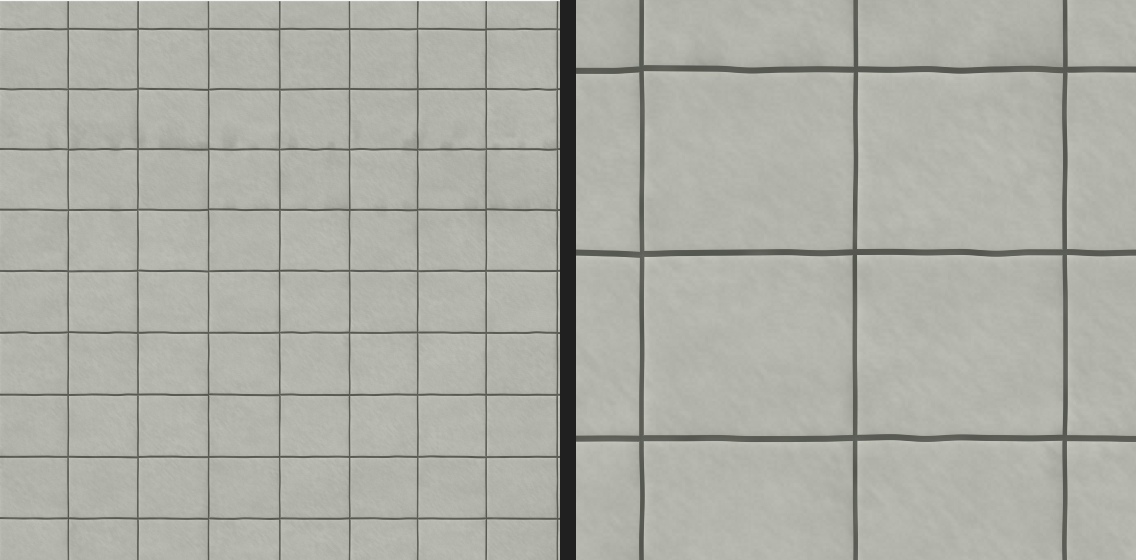
Left, the full canvas; right, a detail of the centre.
A Shadertoy shader for this texture:

```glsl
// Pale grey concrete slabs in a grid, split by thin dark joints with lit bevels.
// The nearest joint on each axis gives a signed distance for joint and bevel;
// layered value noise adds mottling, slanted grain and smudges above some joints.

#define GRID vec2(8.0, 9.165)          // slabs across and down
#define GRID_START vec2(-0.0026, 0.0768) // position of joint number zero
#define JOINT_HALF vec2(0.00135, 0.0018) // half widths: upright, level
#define BEVEL_WIDTH 0.0042
#define GRAIN 0.040
#define MOTTLE 0.034
#define SMUDGE 0.11
#define SLAB_COLOR vec3(0.702, 0.707, 0.675)
#define JOINT_COLOR vec3(0.325, 0.335, 0.305)
#define TOP_EDGE 0.9978

const float TAU = 6.28318;

float hash(vec2 p) {
    return fract(sin(dot(p, vec2(127.1, 311.7))) * 43758.5);
}

float noise(vec2 p) {
    vec2 i = floor(p), f = fract(p);
    f = f * f * (3.0 - 2.0 * f);
    return mix(mix(hash(i), hash(i + vec2(1, 0)), f.x),
               mix(hash(i + vec2(0, 1)), hash(i + vec2(1, 1)), f.x), f.y);
}

float fbm(vec2 p) {
    float sum = 0.0, amp = 0.5;
    for (int i = 0; i < 4; i++) {
        sum += amp * noise(p);
        p = p * 2.03 + 17.3;
        amp *= 0.5;
    }
    return sum / 0.9375;
}

// Joint positions: an even grid, gently drifting from slab to slab.
vec2 jointPosition(vec2 k) {
    vec2 drift = vec2(0.0047 * k.x / 8.0 * sin(TAU * (k.x - 2.9) / 5.5),
                      0.0030 * sin(TAU * (k.y - 2.0) / 10.0));
    return GRID_START + k / GRID + drift;
}

// Soft band of the given half width around zero.
float band(float d, float halfWidth, float blur) {
    return 1.0 - smoothstep(halfWidth - blur, halfWidth + blur, abs(d));
}

void mainImage(out vec4 fragColor, in vec2 fragCoord) {
    vec2 uv = fragCoord / iResolution.xy;
    float px = 1.0 / min(iResolution.x, iResolution.y);

    // Nearest joints, signed distances and slab number
    vec2 k = floor((uv - GRID_START) * GRID + 0.5);
    vec2 d = uv - jointPosition(k);
    vec2 slab = k - step(d, vec2(0.0));

    // Hand-laid look: level joints tilt and waver, upright ones barely
    float along = (uv.x - jointPosition(slab).x) * GRID.x - 0.5;
    float tilt = hash(vec2(slab.x, k.y) + 4.7) - 0.35;
    d.y += 0.0022 * along * tilt + 0.0012 * (noise(vec2(uv.x * 48.0, k.y * 7.0)) - 0.5);
    d.x += 0.0007 * (noise(vec2(k.x * 9.0, uv.y * 35.0)) - 0.5);

    // Slab surface: tone per slab, cloudy streaks, fine slanted grain
    float tone = 0.010 * (hash(slab) - 0.5);
    tone += MOTTLE * (fbm(uv * vec2(22.0, 48.0)) - 0.5);
    tone += 0.022 * (fbm(uv * vec2(4.0, 9.0) + 31.0) - 0.5);
    vec2 slanted = vec2(uv.x + uv.y, (uv.y - uv.x) * 0.45);
    tone += GRAIN * (noise(slanted * 210.0) - 0.5) * (0.35 + 0.65 * noise(uv * 30.0));
    tone += 0.014 * (hash(floor(uv * 512.0)) - 0.5);

    // Worn rows: damp smudges just above the joint, paler stains below it
    float worn = exp(-pow((k.y - 5.5) / 0.9, 2.0));
    float blotch = smoothstep(0.48, 0.78, noise(vec2(uv.x * 44.0, uv.y * 30.0 + 5.0)));
    float reach = k.y > 5.5 ? 0.026 : 0.012;
    float above = smoothstep(-0.006, 0.004, d.y) * exp(-max(d.y, 0.0) / reach);
    float below = step(d.y, 0.0) * exp(d.y / 0.022);
    tone -= SMUDGE * worn * blotch * (above * 0.8 + below * 0.25);

    // Faint dark streaks beside the upright joints
    float side = exp(-abs(d.x) / 0.010);
    tone -= 0.035 * side * smoothstep(0.45, 0.8, noise(vec2(k.x * 5.0 + uv.x * 50.0, uv.y * 28.0)));

    // Bevels: lit to the right of and below each joint, shaded opposite
    vec2 fade = exp(-max(abs(d) - JOINT_HALF, 0.0) / (BEVEL_WIDTH * 0.55));
    float lit = 0.055 * (step(0.0, d.x) * fade.x + step(d.y, 0.0) * fade.y);
    float shade = 0.030 * (step(d.x, 0.0) * fade.x + step(0.0, d.y) * fade.y);
    vec3 color = SLAB_COLOR + tone + lit - shade;

    // Joints, with uneven depth along their length
    float upright = band(d.x, JOINT_HALF.x, 0.6 * px);
    float level = band(d.y, JOINT_HALF.y, 0.6 * px);
    float depth = 0.86 + 0.14 * noise(uv * 70.0);
    color = mix(color, JOINT_COLOR, max(upright, level) * depth);

    // Bare pale strip along the top
    color = mix(color, vec3(0.96), smoothstep(TOP_EDGE - 0.5 * px, TOP_EDGE + 0.5 * px, uv.y));

    fragColor = vec4(clamp(color, 0.0, 1.0), 1.0);
}
```
